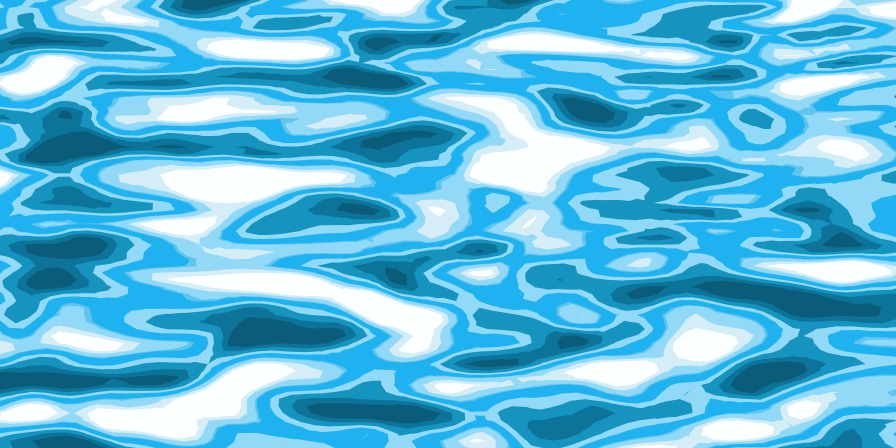
Write a WebGL 1 fragment shader that draws this texture.

```glsl
precision highp float;
// Stylised rippling water: faceted, nested bands of dark troughs and white glints on blue.
uniform vec2 u_resolution;

// Random unit direction for a lattice point
vec2 randomDirection(vec2 cell) {
  vec3 h = fract(cell.xyx * vec3(0.1031, 0.1030, 0.0973));
  h += dot(h, h.yzx + 33.33);
  return normalize(fract((h.xx + h.yz) * h.zy) - 0.4999);
}

float corner(vec2 cell, vec2 f, vec2 offset) {
  return dot(randomDirection(cell + offset), f - offset);
}

float gradientNoise(vec2 p) {
  vec2 i = floor(p), f = fract(p);
  vec2 u = f * f * f * (f * (f * 6.0 - 15.0) + 10.0);
  return mix(
    mix(corner(i, f, vec2(0.0, 0.0)), corner(i, f, vec2(1.0, 0.0)), u.x),
    mix(corner(i, f, vec2(0.0, 1.0)), corner(i, f, vec2(1.0, 1.0)), u.x), u.y);
}

// Wave height: flat, wide swells that tighten toward the top
float waveHeight(vec2 p) {
  vec2 q = vec2(p.x * 3.0, p.y * (9.5 + 2.5 * p.y)) + 20.0;
  q.x += 0.6 * gradientNoise(p * vec2(2.0, 5.0) + 31.0);
  q.y += 0.6 * gradientNoise(p * vec2(1.7, 3.0) + 7.0);
  float swell = gradientNoise(q);
  float chop = gradientNoise(q * vec2(2.3, 1.7) + 53.4);
  return 4.5 * (swell + 0.35 * chop);
}

// Wave height at a vertex of the skewed triangle grid
float vertexHeight(vec2 g) {
  return waveHeight(vec2((g.x - 0.5 * g.y) / 28.0, g.y / 64.0));
}

// Smoothed threshold, one pixel wide
float band(float height, float level, float width) {
  return clamp((height - level) / width + 0.5, 0.0, 1.0);
}

void main() {
  vec2 p = gl_FragCoord.xy / u_resolution.y;

  // Flat triangular facets give the contours their straight cut edges
  vec2 g = vec2(28.0 * p.x + 32.0 * p.y, 64.0 * p.y);
  vec2 i = floor(g), f = fract(g);
  float lower = step(f.y, f.x);
  float a = vertexHeight(i);
  float b = vertexHeight(i + vec2(lower, 1.0 - lower));
  float c = vertexHeight(i + 1.0);
  float height = a + (b - a) * max(f.x, f.y) + (c - b) * min(f.x, f.y);

  // Facet slope sets the edge smoothing
  vec2 slope = mix(vec2(c - b, b - a), vec2(b - a, c - b), lower);
  slope = vec2(28.0 * slope.x, 32.0 * slope.x + 64.0 * slope.y);
  float width = max(length(slope) / u_resolution.y, 0.0005);

  // Colour bands from the deepest trough to the brightest glint
  vec3 halo = vec3(0.57, 0.85, 0.97);
  vec3 color = vec3(0.04, 0.36, 0.47);
  color = mix(color, vec3(0.05, 0.45, 0.60), band(height, -1.52, width));
  color = mix(color, vec3(0.08, 0.58, 0.75), band(height, -1.07, width));
  color = mix(color, halo, band(height, -0.55, width));
  color = mix(color, vec3(0.12, 0.70, 0.94), band(height, -0.20, width));
  color = mix(color, vec3(0.38, 0.77, 0.93), band(height, 0.39, width));
  color = mix(color, halo, band(height, 0.48, width));
  color = mix(color, vec3(0.83, 0.93, 0.97), band(height, 0.89, width));
  color = mix(color, vec3(0.99, 1.0, 1.0), band(height, 1.18, width));

  gl_FragColor = vec4(color, 1.0);
}
```
